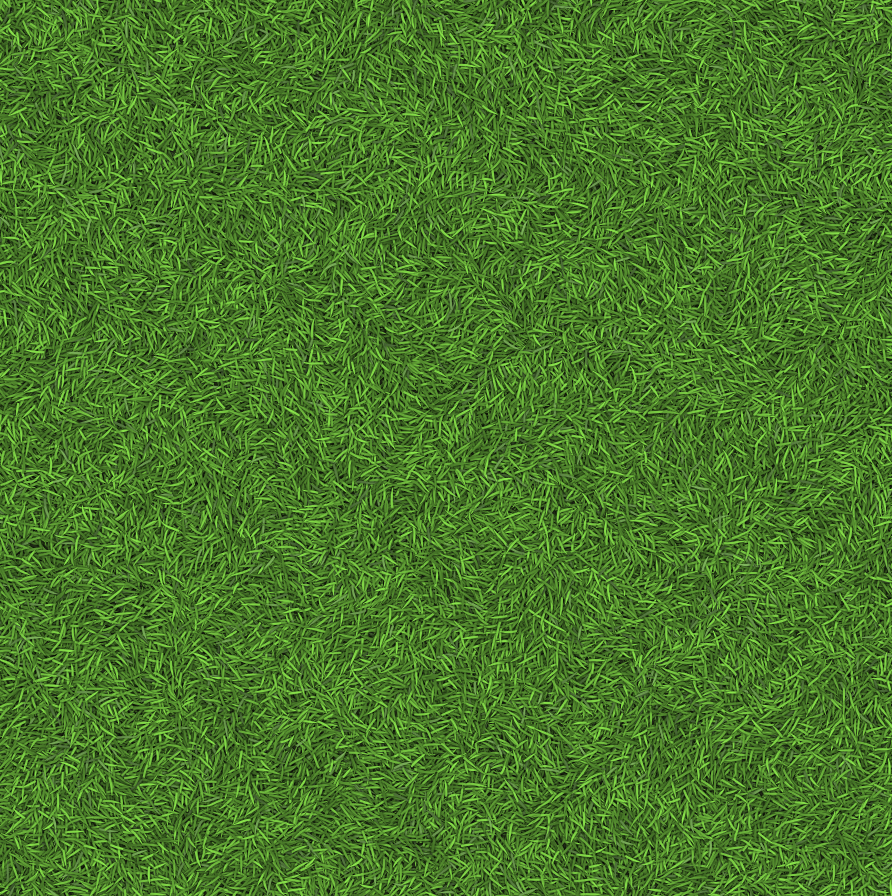
Give the GLSL for this texture, as a WebGL 1 fragment shader.

```glsl
precision highp float;
// Dense lawn seen from above: layered, slender grass blades in loosely combed tufts.

uniform vec2 u_resolution;

#define LAYERS 16
#define CELLS 72.0
#define BLADE_LENGTH 0.95
#define BLADE_WIDTH 0.088
#define BEND 0.10
#define TUFT_SCALE 12.0
#define ANGLE_SPREAD 2.2
#define SHADOW 0.25
#define DEPTH_LIGHT 0.40
#define BLADE_CONTRAST 0.86
#define BASE_LIGHT 0.09

const vec3 SOIL = vec3(0.15, 0.20, 0.10);
const vec3 DARK_GREEN = vec3(0.15, 0.25, 0.09);
const vec3 LIGHT_GREEN = vec3(0.44, 0.73, 0.24);
const vec3 DRY_GREY = vec3(0.37, 0.46, 0.32);

float hash(vec2 p) {
  return fract(sin(dot(p, vec2(127.1, 311.7))) * 43758.5453);
}

vec3 hash3(vec2 p) {
  return vec3(hash(p), hash(p + 17.3), hash(p + 41.9));
}

float noise(vec2 p) {
  vec2 i = floor(p);
  vec2 f = fract(p);
  f = f * f * (3.0 - 2.0 * f);
  return mix(mix(hash(i), hash(i + vec2(1.0, 0.0)), f.x),
             mix(hash(i + vec2(0.0, 1.0)), hash(i + vec2(1.0, 1.0)), f.x), f.y);
}

// Combing direction of the lawn, in radians
float tuftAngle(vec2 p) {
  return 7.0 * noise(p * TUFT_SCALE) + 3.0 * noise(p * TUFT_SCALE * 0.45 + 9.0);
}

// Paints one blade over the ground; q is relative to its middle, in cell units.
vec3 paintBlade(vec3 ground, vec2 q, float angle, float depth, vec3 rnd, float pixel) {
  float c = cos(angle);
  float s = sin(angle);
  q = vec2(c * q.x + s * q.y, c * q.y - s * q.x);
  float along = q.x / (BLADE_LENGTH * mix(0.55, 1.0, rnd.x));
  float across = abs(q.y - BEND * (rnd.y - 0.5) * 2.0 * along * along);

  // Broad at the root, narrowing to the tip
  float ends = smoothstep(-1.0, -0.85, along) * (1.0 - smoothstep(0.8, 1.0, along));
  float halfWidth = BLADE_WIDTH * (1.0 - 0.7 * smoothstep(0.0, 1.0, along));
  float cover = ends * clamp((halfWidth - across) / pixel + 0.5, 0.0, 1.0);
  float shade = ends * (1.0 - smoothstep(halfWidth, halfWidth * 3.0 + 0.05, across));

  float light = BASE_LIGHT + DEPTH_LIGHT * depth + BLADE_CONTRAST * rnd.z + 0.13 * along;
  vec3 green = mix(DARK_GREEN, LIGHT_GREEN, light);
  float dry = step(0.95, fract(rnd.x * 7.0 + rnd.y * 5.0));
  green = mix(green, DRY_GREY * (0.5 + 0.6 * light), dry * 0.6);
  return mix(ground * (1.0 - SHADOW * shade), green, cover);
}

void main() {
  vec2 p = gl_FragCoord.xy / u_resolution.y;
  float pixel = CELLS / u_resolution.y;

  // Direction and its slope, so that each blade keeps the angle at its middle
  float step1 = 0.002;
  float flow = tuftAngle(p);
  vec2 slope = vec2(tuftAngle(p + vec2(step1, 0.0)) - flow,
                    tuftAngle(p + vec2(0.0, step1)) - flow) / (step1 * CELLS);
  vec3 color = SOIL;

  // Layers from the soil up; each cell holds one blade
  for (int layer = 0; layer < LAYERS; layer++) {
    float level = float(layer);
    float depth = level / float(LAYERS - 1);
    vec2 grid = p * CELLS + vec2(hash(vec2(level, 3.0)), hash(vec2(level, 8.0)));
    vec2 home = floor(grid);
    for (int y = -1; y <= 1; y++) {
      for (int x = -1; x <= 1; x++) {
        vec2 cell = home + vec2(float(x), float(y));
        vec2 seed = cell + level * vec2(37.0, 61.0);
        vec3 place = hash3(seed);
        vec3 look = hash3(seed + 73.7);
        vec2 q = grid - cell - place.xy;
        float angle = flow - dot(slope, q) + (place.z - 0.5) * ANGLE_SPREAD;
        color = paintBlade(color, q, angle, depth, look, pixel);
      }
    }
  }

  gl_FragColor = vec4(color, 1.0);
}
```
